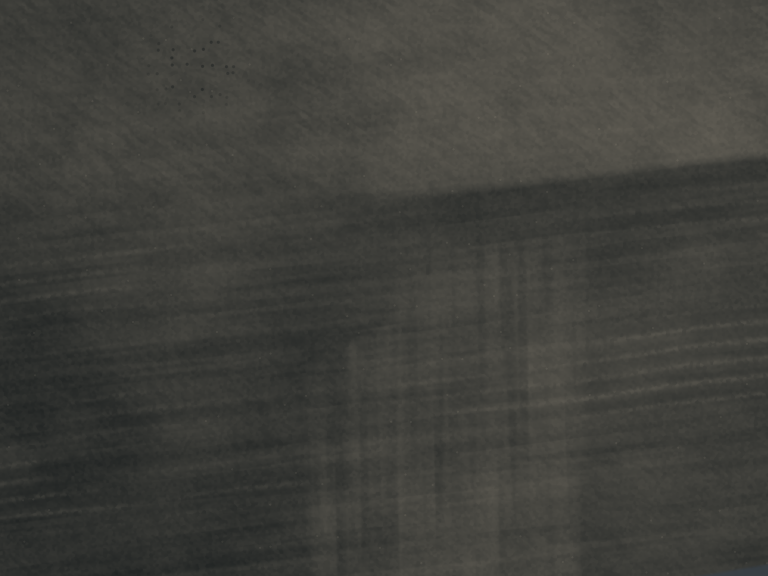
Reproduce this texture procedurally as a WebGL 1 fragment shader.

```glsl
precision highp float;
// A dim, scraped slate surface: broad soft tone fields, slightly rising
// ridges, a crosshatched panel and fine grain. One cellular noise, stretched
// along different directions, makes the mottling, streaks and threads.

uniform vec2 u_resolution;

const vec3 SHADE = vec3(0.18, 0.187, 0.178);
const vec3 LIGHT = vec3(0.34, 0.33, 0.30);
const vec3 BLUE_EDGE = vec3(0.22, 0.25, 0.28);
const float SLOPE = 0.115;       // rise of the ridges
const float EDGE = 0.577;        // height of the light field's border
const float RIDGE_GAP = 0.031;

vec2 hash2(vec2 cell) {
  vec2 k = vec2(dot(cell, vec2(127.1, 311.7)), dot(cell, vec2(269.5, 183.3)));
  return fract(sin(k) * 43758.55);
}

// Random cell values blended by distance to the cell seeds, about -1 to 1
float cellNoise(vec2 p) {
  vec2 cell = floor(p);
  float sum = 0.0;
  float total = 0.0;
  for (int j = -1; j <= 1; j++) {
    for (int i = -1; i <= 1; i++) {
      vec2 id = cell + vec2(float(i), float(j));
      vec2 d = id + hash2(id) - p;
      float weight = exp(-6.0 * dot(d, d));
      sum += weight * hash2(id + 57.0).x;
      total += weight;
    }
  }
  return 2.0 * sum / total - 1.0;
}

// Small round spots in a random share of the cells
float specks(vec2 p, float share) {
  vec2 id = floor(p);
  vec2 seed = 0.3 + 0.4 * hash2(id);
  float chosen = step(hash2(id + 19.0).y, share);
  return chosen * (1.0 - smoothstep(0.1, 0.3, length(fract(p) - seed)));
}

// Soft-sided band between low and high
float band(float x, float low, float high, float blur) {
  return smoothstep(low - blur, low + blur, x)
       * (1.0 - smoothstep(high - blur, high + blur, x));
}

// Light crests with layered-sine wobble
float ridges(vec2 p) {
  float wobble = 0.003 * sin(p.x * 7.0 + p.y * 9.0)
               + 0.0015 * sin(p.x * 19.0 - p.y * 23.0);
  float wave = 0.5 + 0.5 * sin(6.2832 * (p.y + wobble) / RIDGE_GAP);
  return pow(wave, 4.0) - 0.27;
}

// Light upper field over a dark lower one, falling off to the corners
float fieldTone(vec2 p, float lift, vec2 uv) {
  float blur = mix(0.25, 0.013, smoothstep(0.3, 0.72, p.x));
  float upper = smoothstep(EDGE - blur, EDGE + blur, lift);
  float depth = smoothstep(0.0, 0.2, EDGE - lift);
  float low = mix(0.2, 0.44, depth * smoothstep(0.3, 1.2, p.x));
  float high = mix(0.62, 0.88, smoothstep(0.2, 1.2, p.x));
  float radius = length((uv - vec2(0.6, 0.55)) * vec2(1.0, 0.9));
  return mix(low, high, upper) - 0.32 * smoothstep(0.35, 0.85, radius);
}

void main() {
  vec2 uv = gl_FragCoord.xy / u_resolution;
  vec2 p = gl_FragCoord.xy / u_resolution.y;
  float lift = p.y - SLOPE * p.x;
  vec2 along = vec2(p.x, lift);
  float lower = 1.0 - smoothstep(EDGE - 0.05, EDGE + 0.05, lift);

  // Broad tones and cloudy mottling
  float tone = fieldTone(p, lift, uv);
  tone += 0.14 * cellNoise(p * 4.5) + 0.09 * cellNoise(p * 13.0 + 7.0);

  // Panel with upright threads
  float left = mix(0.54, 0.69, smoothstep(0.36, 0.46, p.y));
  float panel = band(p.x, left, 1.007, 0.018) * band(p.y, -0.2, 0.585, 0.03);
  float upright = p.x + 0.02 * p.y;
  float threads = cellNoise(vec2(upright * 75.0, p.y * 3.5))
                + 0.6 * cellNoise(vec2(upright * 28.0, p.y * 2.0) + 31.0);
  tone += panel * (0.19 + 0.12 * threads);

  // Streaks and broken ridges along the slope
  float wide = cellNoise(along * vec2(1.8, 34.0));
  float fine = cellNoise(along * vec2(5.0, 105.0) + 11.0);
  tone += mix(0.06, 0.11, lower) * wide + mix(0.05, 0.1, lower) * fine;
  float grain = cellNoise(p * 185.0);
  float broken = smoothstep(-0.5, 0.6, cellNoise(along * vec2(3.0, 15.0) + 43.0));
  float ridgeArea = band(lift, 0.07, 0.53, 0.07) * mix(1.0, 0.55, panel);
  tone += 0.26 * ridgeArea * broken * (1.0 + 0.5 * grain) * ridges(along);

  // Slanting scratches and grain
  vec2 slant = vec2(0.82 * p.x - 0.57 * p.y, 0.57 * p.x + 0.82 * p.y);
  tone += mix(0.1, 0.05, lower) * cellNoise(slant * vec2(28.0, 120.0));
  tone += 0.1 * grain;

  // Dark pits near the upper left, rare pale flecks elsewhere
  float pitArea = 1.0 - smoothstep(0.03, 0.13, length(p - vec2(0.34, 0.89)));
  tone -= 0.5 * pitArea * specks(p * 75.0, 0.22);
  tone += 0.3 * specks(p * 110.0 + 5.0, 0.004);

  // Colour, with a thin cool wedge at the lower right
  vec3 colour = mix(SHADE, LIGHT, clamp(tone, -0.4, 1.25));
  float wedge = smoothstep(-0.004, 0.004, 0.17 * (p.x - 1.215) - p.y);
  gl_FragColor = vec4(mix(colour, BLUE_EDGE, 0.8 * wedge), 1.0);
}
```
